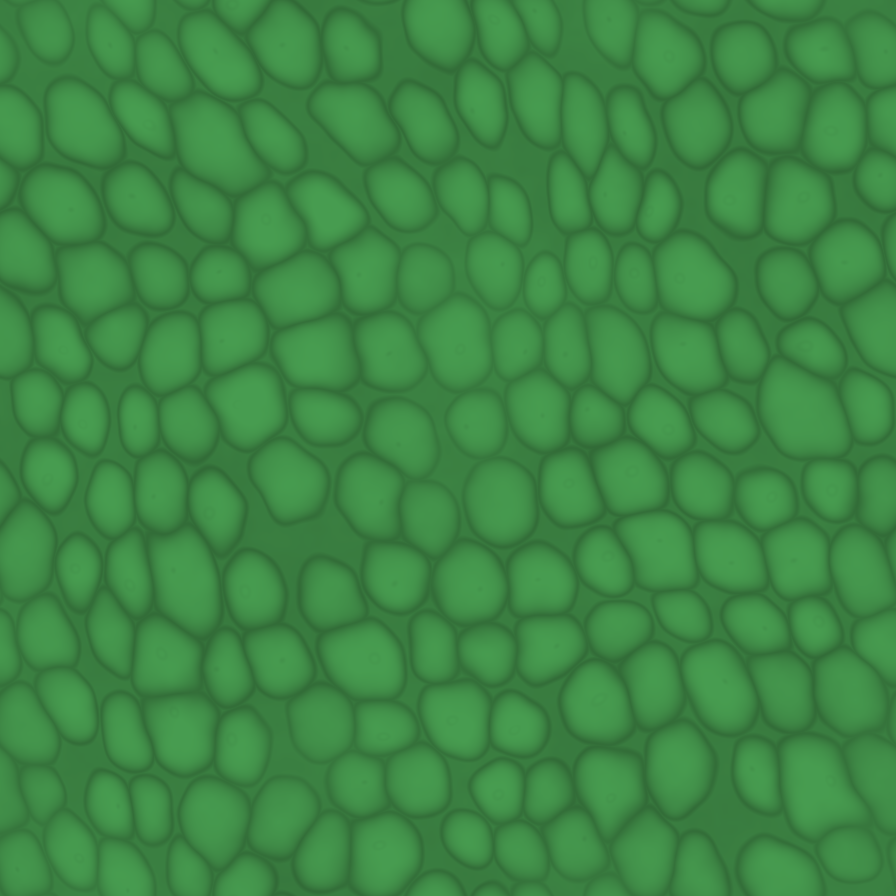
This texture is drawn by a Shadertoy shader. Its source:

```glsl
// Green plant tissue: staggered rows of tilted, rounded cells with dark soft walls.
const vec2 GRID = vec2(14.0, 12.0);         // cells per canvas side, even row count
const vec3 WALL_GREEN = vec3(0.188, 0.405, 0.208);
const vec3 CELL_GREEN = vec3(0.278, 0.612, 0.312);
const float ROUNDING = 8.0;                 // higher gives sharper cell corners

vec3 hash3(vec2 p, float seed) {
    vec3 q = fract(vec3(p.xyx + seed) * vec3(0.1031, 0.1030, 0.0973));
    q += dot(q, q.yxz + 33.33);
    return fract((q.xxy + q.yzz) * q.zyx);
}

// Value noise that wraps after a whole number of periods.
float wrapNoise(vec2 uv, float period, float seed) {
    vec2 p = uv * period;
    vec2 i = floor(p), f = fract(p);
    f = f * f * (3.0 - 2.0 * f);
    vec2 a = mod(i, period), b = mod(i + 1.0, period);
    float low = mix(hash3(a, seed).x, hash3(vec2(b.x, a.y), seed).x, f.x);
    float high = mix(hash3(vec2(a.x, b.y), seed).x, hash3(b, seed).x, f.x);
    return mix(low, high, f.y);
}

// Distance in a frame stretched along the long axis of a cell.
float ovalLength(vec2 d, float tilt) {
    vec2 axis = vec2(-sin(tilt), cos(tilt));
    return length(vec2(dot(d, axis.yx * vec2(1.0, -1.0)) * 1.13, dot(d, axis) * 0.84));
}

float smoothMin(float a, float b, float k) {
    float h = max(k - abs(a - b), 0.0) / k;
    return min(a, b) - h * h * k * 0.25;
}

// x: signed depth inside the cell, y: random tone, z: nucleus mark
vec3 cellField(vec2 uv) {
    vec2 p = uv * GRID;
    vec2 base = floor(p);
    float nearest = 9.0, total = 0.0, tone = 0.5, mark = 0.0;
    for (int y = -2; y <= 2; y++) {
        for (int x = -2; x <= 2; x++) {
            vec2 cell = base + vec2(x, y);
            vec2 id = mod(cell, GRID);
            vec3 r = hash3(id, 3.7), s = hash3(id, 41.3);
            vec2 center = cell + 0.5 + (r.xy - 0.5) * vec2(0.40, 0.46);
            center.x += 0.5 * mod(id.y, 2.0) - 0.25;
            vec2 d = (p - center) * vec2(1.0, GRID.x / GRID.y);
            float tilt = 0.08 + 0.65 * wrapNoise(id / GRID, 3.0, 8.0) + 0.3 * (s.x - 0.5);
            float size = mix(-0.10, 0.09, r.z) + 0.16 * step(0.88, s.y);
            float dist = ovalLength(d, tilt) - size;
            total += exp(-ROUNDING * dist);
            if (dist < nearest) {
                nearest = dist;
                tone = s.z;
                float spot = length(d - (s.xy - 0.5) * 0.3);
                float ring = smoothstep(0.055, 0.0, abs(spot - 0.07));
                float dot1 = smoothstep(0.07, 0.0, spot);
                mark = step(0.5, s.z) * mix(dot1, 0.5 * ring, step(0.75, s.z));
            }
        }
    }
    float others = max(total - exp(-ROUNDING * nearest), 1e-6);
    float depth = 0.5 * (-log(others) / ROUNDING - nearest) + 0.006;
    return vec3(smoothMin(depth, 0.57 - nearest, 0.08), tone, mark);
}

void mainImage(out vec4 fragColor, in vec2 fragCoord) {
    vec2 uv = fragCoord / iResolution.xy;

    // Bend the rows and make the outlines slightly uneven
    vec2 bend = vec2(wrapNoise(uv, 4.0, 11.0), wrapNoise(uv, 4.0, 23.0)) - 0.5;
    vec2 wobble = vec2(wrapNoise(uv, 32.0, 5.0), wrapNoise(uv, 32.0, 17.0)) - 0.5;
    vec3 field = cellField(uv + 0.075 * bend + 0.009 * wobble);

    // Dark walls, with paler fill in the gaps between them
    float depth = field.x;
    float wallDistance = depth > 0.0 ? depth : min(-depth, 0.055);
    wallDistance = sqrt(wallDistance * wallDistance + 0.00025);
    float light = 1.0 - exp(-wallDistance / 0.115);

    // Tissue that is partly out of focus
    float haze = smoothstep(0.45, 0.9, wrapNoise(uv, 6.0, 29.0));
    light = mix(light, 0.30 + 0.58 * light, haze * 0.75);

    // Cell tones, nuclei and faint grain
    float inside = smoothstep(0.02, 0.2, depth);
    light += inside * (0.12 * (field.y - 0.5) - 0.15 * field.z);
    light += 0.10 * (wrapNoise(uv, 9.0, 37.0) - 0.5);
    light += 0.07 * (wrapNoise(uv, 48.0, 53.0) - 0.5);
    light += 0.03 * (wrapNoise(uv, 110.0, 61.0) - 0.5);

    fragColor = vec4(mix(WALL_GREEN, CELL_GREEN, clamp(light, 0.0, 1.0)), 1.0);
}
```
